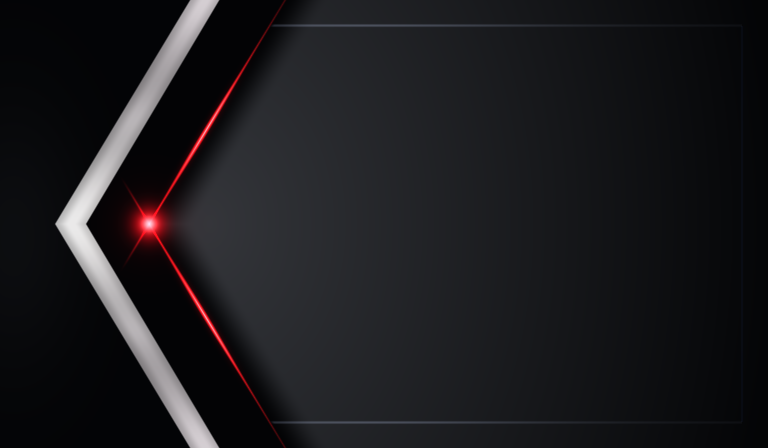
Reproduce this background procedurally as a Shadertoy shader.

```glsl
// Soft-edged stripe of the given half width around distance zero
float stripe(float dist, float halfWidth, float soft) {
    return 1.0 - smoothstep(halfWidth - soft, halfWidth + soft, abs(dist));
}

float bell(float x, float width) {
    return exp(-x * x / (width * width));
}

// Brushed metal: bright at the tip, dull along the arms, bright at the ends
vec3 metal(float across, float y) {
    float along = abs(y);
    float shine = 0.60 + 0.28 * bell(along, 0.15) + 0.20 * bell(along - 0.5, 0.11);
    shine += 0.07 * bell(along - 0.24, 0.05);
    shine *= 0.82 + 0.22 * smoothstep(0.0, 0.45, across);
    shine *= 1.0 - 0.16 * smoothstep(0.6, 1.0, across);
    return shine * mix(vec3(1.0, 0.97, 0.99), vec3(1.0), bell(along, 0.2));
}

void mainImage(out vec4 fragColor, in vec2 fragCoord) {
    // Height is one unit; y is zero on the axis of symmetry
    vec2 p = fragCoord / iResolution.y;
    p.x *= 1.714 * iResolution.y / iResolution.x;
    p.y -= 0.5;
    float soft = 1.0 / iResolution.y;
    float arm = abs(p.y);

    // Signed distances to the chevron edges
    float outer = (p.x - 0.123 - 0.603 * arm) * 0.856;
    float inner = (p.x - 0.192 - 0.595 * arm) * 0.859;
    float seam = (p.x - 0.333 - 0.607 * arm) * 0.855;

    // Dark left side with a faint glow
    float leftGlow = bell(p.x - 0.03, 0.16) * bell(p.y + 0.03, 0.3);
    vec3 color = vec3(0.012, 0.015, 0.022) + vec3(0.036, 0.037, 0.040) * leftGlow;

    // Black band between the metal and the seam
    color = mix(color, vec3(0.010, 0.012, 0.018), smoothstep(-soft, soft, inner));

    // Grey panel, shaded where it meets the band
    float reach = length(vec2(p.x - 0.47, p.y * 0.75));
    float grey = max(0.205 - 0.150 * reach, 0.015);
    vec3 panel = grey * vec3(0.98, 1.0, 1.06) + vec3(0.0, 0.003, 0.009);
    color = mix(color, panel, smoothstep(0.0, 0.085, seam));

    // Thin frame, fading toward the right
    float onPanel = smoothstep(0.0, 0.01, seam);
    float rail = stripe(arm - 0.443, 0.0025, 0.0025) * step(p.x, 1.656);
    float railFade = 0.16 * bell(p.x - 0.82, 0.42) + 0.035;
    color += vec3(0.85, 0.92, 1.1) * rail * railFade * onPanel;
    float post = stripe(p.x - 1.656, 0.002, 0.002) * step(arm, 0.443);
    color += vec3(0.012, 0.022, 0.050) * post;

    // Metal chevron
    float metalMask = smoothstep(-soft, soft, outer) * smoothstep(soft, -soft, inner);
    float across = outer / max(outer - inner, 0.001);
    color = mix(color, metal(clamp(across, 0.0, 1.0), p.y), metalMask);

    // Red seam: a thin line swelling into a hot spindle
    float swell = bell(arm - 0.20, 0.11);
    float seamFade = 1.0 - smoothstep(0.30, 0.50, arm);
    float line = stripe(seam, 0.0014 + 0.0035 * swell, 1.2 * soft);
    color = mix(color, vec3(0.85, 0.06, 0.09), line * (0.35 + 0.65 * seamFade));
    color += vec3(0.40, 0.01, 0.03) * bell(seam, 0.010) * swell * 0.5;
    color += vec3(0.3, 0.55, 0.55) * bell(seam, 0.002) * bell(arm - 0.21, 0.07);

    // Faint rays crossing beyond the tip
    float ray = (p.x - 0.333 + 0.6 * arm) * 0.857;
    color += vec3(0.50, 0.02, 0.04) * bell(ray, 0.0025) * (1.0 - smoothstep(0.02, 0.11, arm));

    // Flare at the tip
    float flare = length(p - vec2(0.333, 0.0));
    color += vec3(0.85, 0.03, 0.07) * bell(flare, 0.034);
    color += vec3(0.32, 0.01, 0.02) * exp(-flare / 0.035);
    color += vec3(0.5, 0.75, 0.75) * bell(flare, 0.014);

    fragColor = vec4(clamp(color, 0.0, 1.0), 1.0);
}
```
